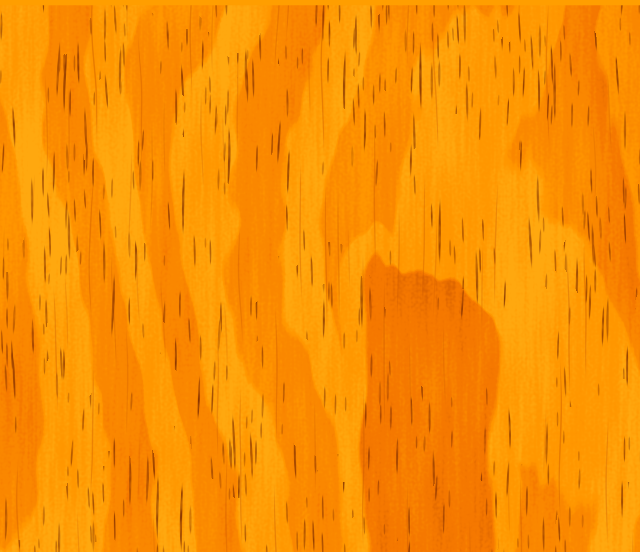
A Shadertoy shader for this texture:

```glsl
vec2 hash2(vec2 p) {
    vec3 q = fract(p.xyx * vec3(0.1031, 0.1030, 0.0973));
    q += dot(q, q.yzx + 33.33);
    return fract((q.xx + q.yz) * q.zy);
}

// Gradient noise, roughly -0.7 to 0.7
float noise(vec2 p) {
    vec2 i = floor(p), f = fract(p);
    vec2 u = f * f * f * (f * (f * 6.0 - 15.0) + 10.0);
    vec2 e = vec2(0.0, 1.0);
    float a = dot(hash2(i) * 2.0 - 1.0, f);
    float b = dot(hash2(i + e.yx) * 2.0 - 1.0, f - e.yx);
    float c = dot(hash2(i + e) * 2.0 - 1.0, f - e);
    float d = dot(hash2(i + 1.0) * 2.0 - 1.0, f - 1.0);
    return mix(mix(a, b, u.x), mix(c, d, u.x), u.y);
}

// Short dark pores, tapered at both ends, at most one per cell
float pores(vec2 p, vec2 cells, float chance, float width) {
    p.x += 0.012 * noise(p * vec2(3.0, 5.0));
    float column = floor(p.x * cells.x);
    p.y += hash2(vec2(column, 7.0)).x;
    vec2 id = vec2(column, floor(p.y * cells.y));
    vec2 f = fract(p * cells);
    vec2 r = hash2(id + 31.0), s = hash2(id + 77.0);
    float lean = (s.y - 0.6) * 0.25 * (f.y - 0.5);
    float x = abs(f.x - 0.3 - 0.4 * r.x - lean) / cells.x;
    float along = abs(f.y - 0.5) / (0.15 + 0.33 * r.y);
    float w = width * (1.0 - along * along);
    return step(s.x, chance) * smoothstep(0.0016, -0.0008, x - w)
         * smoothstep(1.0, 0.6, along) * (0.4 + 0.6 * r.y);
}

vec3 woodColor(float t) {
    vec3 c = mix(vec3(1.0, 0.66, 0.06), vec3(1.0, 0.59, 0.0), smoothstep(0.05, 0.36, t));
    c = mix(c, vec3(0.98, 0.53, 0.0), smoothstep(0.36, 0.62, t));
    c = mix(c, vec3(0.96, 0.47, 0.0), smoothstep(0.62, 0.84, t));
    return mix(c, vec3(0.86, 0.39, 0.0), smoothstep(0.84, 1.1, t));
}

void mainImage(out vec4 fragColor, in vec2 fragCoord) {
    vec2 p = fragCoord / iResolution.y;
    float ragged = 0.12 * noise(p * vec2(14.0, 9.0)) + 0.07 * noise(p * vec2(45.0, 13.0));

    // Growth layers: wavy upright bands with crisp borders
    float height = p.x * 4.3 + 1.7 * noise(p * vec2(2.3, 0.9) + 4.0)
                 + 0.4 * noise(p * vec2(5.0, 3.0) + 9.0) + ragged;
    float layer = fract(height);
    float band = smoothstep(0.43, 0.48, layer) * smoothstep(1.0, 0.94, layer);

    // Dark heartwood patch inside a pale rim
    vec2 q = p + vec2(0.07 * noise(p * vec2(5.0, 4.0)) + 0.1 * ragged, 0.4 * (p.x - 0.77) + 0.3 * ragged);
    q = abs(q - vec2(0.77, 0.15)) - vec2(0.055, 0.3);
    float d = length(max(q, 0.0)) - 0.045;
    float heart = smoothstep(0.005, -0.006, d);
    band = mix(band, 0.0, 0.85 * smoothstep(0.055, 0.045, d));
    band = mix(band, 1.0, heart);

    // Tone: bands, broad stains, fibres and fine grain
    float tone = 0.2 + 0.37 * band + 0.27 * heart;
    tone += 0.13 * band * (1.0 - heart) * (layer - 0.6);
    tone += 0.3 * noise(p * vec2(5.0, 2.5) + 20.0) + 0.16 * noise(p * vec2(28.0, 5.0));
    tone += 0.16 * noise(p * vec2(95.0, 5.0)) + 0.12 * noise(p * vec2(190.0, 14.0));
    tone += 0.14 * noise(p * 170.0);
    tone += 0.4 * smoothstep(0.98, 1.16, p.x + 0.05 * noise(p * vec2(8.0, 2.0)))
          * smoothstep(0.35, 0.85, p.y);
    vec3 color = woodColor(tone);

    // Pores gather in clusters
    float cluster = smoothstep(-0.15, 0.3, noise(p * vec2(6.0, 4.0) + 50.0));
    float dark = 0.0;
    for (int i = 0; i < 3; i++) {
        float k = float(i);
        vec2 cells = vec2(62.0 + 23.0 * k, 7.0 + 4.0 * k);
        dark = max(dark, pores(p + k * 3.7, cells, 0.05 + 0.16 * cluster, 0.0017 - 0.0003 * k));
    }
    dark *= 0.75 + 0.5 * noise(p * vec2(120.0, 60.0));
    float faint = pores(p + 13.0, vec2(45.0, 3.0), 0.35, 0.0009);
    color = mix(color, vec3(0.8, 0.35, 0.0), 0.45 * faint);
    color = mix(color, vec3(0.45, 0.14, 0.0), 0.85 * dark);

    // Plain strip along the top
    color = mix(color, vec3(1.0, 0.62, 0.0), smoothstep(0.989, 0.992, p.y));
    fragColor = vec4(color, 1.0);
}
```
